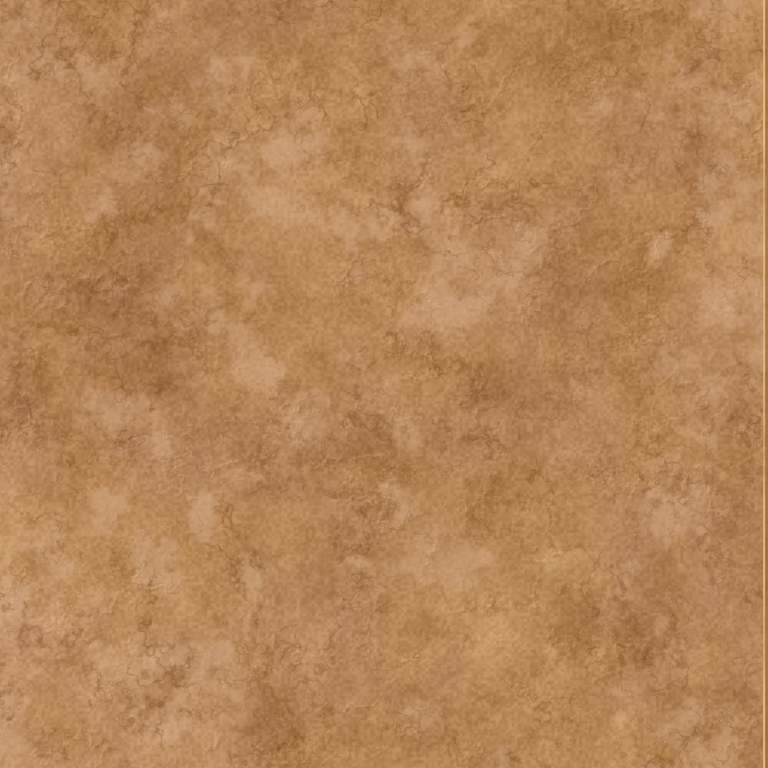
Write a three.js fragment shader that draws this texture.

```glsl
// Warm tan ceramic tile with a leathery, stone-like glaze: layered rough noise
// gives soft clouds and ragged pale bloom, noise contours give short crinkled
// veins, and the slope of finer contours gives embossing under a sandy grain.
varying vec2 vUv;

float hash(vec2 p) {
  vec3 q = fract(p.xyx * 0.1031);
  q += dot(q, q.yzx + 33.33);
  return fract((q.x + q.y) * q.z);
}

float noise(vec2 p) {
  vec2 cell = floor(p);
  vec2 f = fract(p);
  f = f * f * f * (f * (f * 6.0 - 15.0) + 10.0);
  float low = mix(hash(cell), hash(cell + vec2(1.0, 0.0)), f.x);
  float high = mix(hash(cell + vec2(0.0, 1.0)), hash(cell + vec2(1.0)), f.x);
  return mix(low, high, f.y);
}

// Octaves are turned and shifted so that no grid shows; the mean is 0.5
float fbm(vec2 p) {
  float sum = 0.0;
  float weight = 0.5;
  for (int i = 0; i < 5; i++) {
    sum += weight * noise(p);
    p = mat2(1.6, 1.2, -1.2, 1.6) * p + 17.3;
    weight *= 0.62;
  }
  return sum / 1.195;
}

// Soft crinkled line where the noise crosses its mean
float vein(vec2 p, float width) {
  return 1.0 - smoothstep(0.0, width, abs(fbm(p) - 0.5));
}

// Height of the pressed wrinkles and the sandy surface
float wrinkle(vec2 p) {
  return 0.8 * vein(p * 19.0 + 71.0, 0.06) + 0.7 * noise(p * 140.0 + 5.0);
}

void main() {
  vec2 p = vUv;

  // Broad clouds, ragged mottling and grain set the base tone
  float cloud = fbm(p * 5.0 + 11.0) - 0.5;
  float mottle = fbm(p * 22.0 + 29.0) - 0.5;
  float speck = noise(p * 125.0 + 7.0) - 0.5;
  float grain = noise(p * 250.0 + 53.0) - 0.5;
  float tone = 0.54 + cloud * 0.72 + mottle * 0.62 + speck * 0.12 + grain * 0.36;
  vec3 color = mix(vec3(0.60, 0.405, 0.225), vec3(0.805, 0.62, 0.445), tone);

  // Slow drift between golden and rosy tan
  color.b += 0.07 * (fbm(p * 7.0 + 83.0) - 0.5);

  // Pale, chalky bloom in small scattered patches
  float bloom = smoothstep(0.54, 0.76, fbm(p * 15.0 + 61.0) + cloud * 0.3);
  color = mix(color, vec3(0.82, 0.66, 0.52), bloom * 0.5);

  // Short brown veins and stains, broken up by patchy masks
  float patchMask = smoothstep(0.47, 0.63, fbm(p * 13.0 + 97.0) - cloud * 0.3);
  float fineMask = smoothstep(0.47, 0.63, fbm(p * 19.0 + 131.0) - cloud * 0.3);
  float veins = vein(p * 15.0 + 19.0, 0.036) * patchMask;
  veins += 0.8 * vein(p * 32.0 + 37.0, 0.055) * fineMask;
  float stain = smoothstep(0.52, 0.74, fbm(p * 42.0 + 151.0)) * patchMask;
  color = mix(color, vec3(0.49, 0.30, 0.14), min(veins * 0.32 + stain * 0.22, 0.5));

  // Embossed wrinkles, lit from the upper left
  vec2 toLight = vec2(-0.001, 0.001);
  float slope = wrinkle(p - toLight) - wrinkle(p + toLight);
  float reliefMask = 0.35 + 0.65 * smoothstep(0.5, 0.65, fbm(p * 11.0 + 173.0));
  color += vec3(0.06, 0.06, 0.055) * clamp(slope, -1.0, 1.0) * reliefMask;

  // Bevel at the right rim: a pale glint with a brown edge beyond it
  float beyond = smoothstep(0.9955, 0.9975, p.x);
  float glint = 1.0 - smoothstep(0.0005, 0.002, abs(p.x - 0.995));
  color = mix(color, vec3(0.62, 0.42, 0.22), beyond * 0.7);
  color = mix(color, vec3(0.90, 0.76, 0.53), glint * (0.5 + 0.4 * noise(p * 12.0)));

  gl_FragColor = vec4(color, 1.0);
}
```
